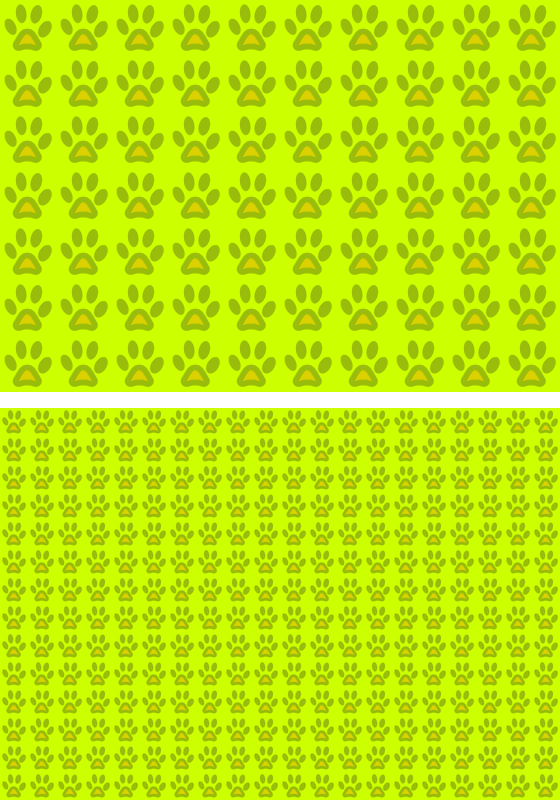
Top, the tile; bottom, the same tile 2 across and 2 down.
Give the GLSL for this pattern, as a Shadertoy shader.

```glsl
// Signed distance to an ellipse leaning clockwise by tilt
float toe(vec2 p, vec2 radii, float tilt) {
    float c = cos(tilt), s = sin(tilt);
    vec2 q = vec2(c * p.x - s * p.y, s * p.x + c * p.y) + 1e-5;
    float k = length(q / radii);
    return k * (k - 1.0) / length(q / (radii * radii));
}

// Signed distance to the mirrored heel: domed top, flared sides, hollow base
float heel(vec2 p) {
    vec2 outline[7] = vec2[7](
        vec2(0.0, 0.163), vec2(0.028, 0.158), vec2(0.055, 0.135), vec2(0.095, 0.075),
        vec2(0.155, -0.027), vec2(0.065, -0.004), vec2(0.0, 0.0));
    p.x = abs(p.x);
    float dist = 1.0, side = 1.0;
    for (int i = 0; i < 6; i++) {
        vec2 a = outline[i], edge = outline[i + 1] - a, w = p - a;
        dist = min(dist, length(w - edge * clamp(dot(w, edge) / dot(edge, edge), 0.0, 1.0)));
        // Flip the sign at every edge crossed to the right
        bool spans = (a.y > p.y) != (outline[i + 1].y > p.y);
        if (spans && w.x < edge.x * w.y / edge.y) side = -side;
    }
    return side * dist;
}

float coverage(float dist, float pixel) {
    return clamp(0.5 - dist / pixel, 0.0, 1.0);
}

void mainImage(out vec4 fragColor, in vec2 fragCoord) {
    // Ten paws across, seven down
    vec2 p = fract(fragCoord / iResolution.xy * vec2(10.0, 7.0));
    float pixel = 10.0 / iResolution.x;

    // Four toes
    float toes = toe(p - vec2(0.378, 0.755), vec2(0.094, 0.168), -0.12);
    toes = min(toes, toe(p - vec2(0.648, 0.745), vec2(0.099, 0.168), 0.26));
    toes = min(toes, toe(p - vec2(0.190, 0.522), vec2(0.092, 0.155), -0.46));
    toes = min(toes, toe(p - vec2(0.802, 0.478), vec2(0.104, 0.161), 0.55));

    // Heel with a thick rounded rim
    float pad = heel(p - vec2(0.487, 0.222));
    float paw = min(toes, pad - 0.104);

    vec3 color = vec3(0.80, 1.00, 0.00);
    color = mix(color, vec3(0.60, 0.74, 0.04), coverage(paw, pixel));
    color = mix(color, vec3(0.86, 0.82, 0.00), coverage(pad, pixel));
    fragColor = vec4(color, 1.0);
}
```
